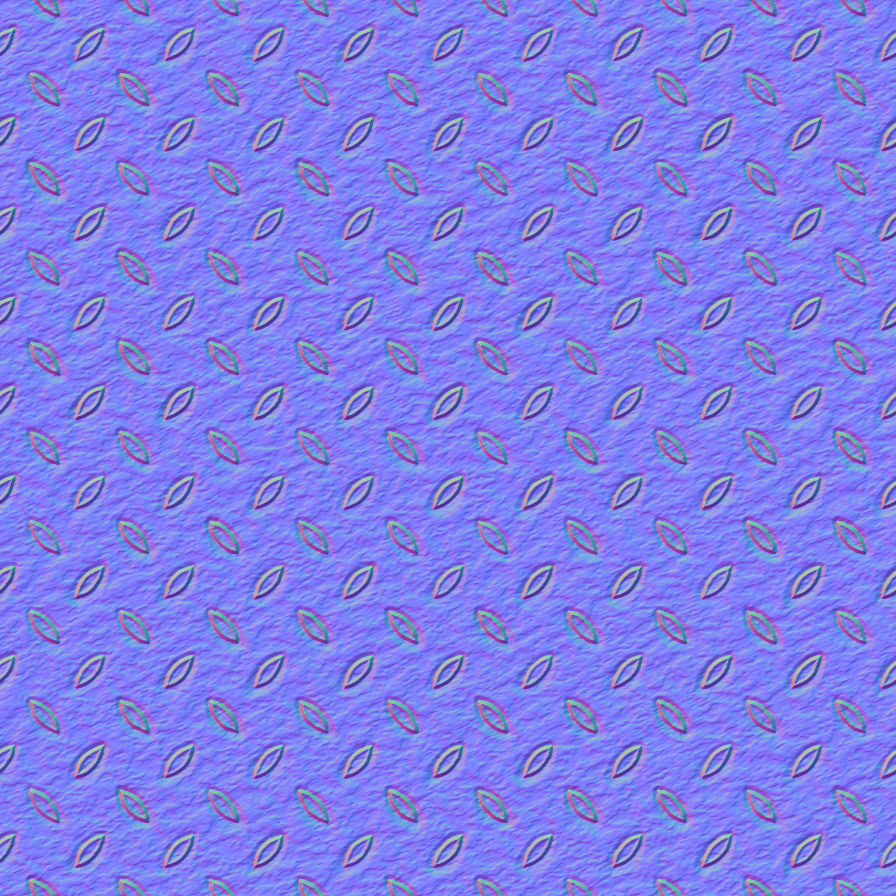
Write a WebGL 1 fragment shader that draws this texture map.

```glsl
precision highp float;
// Tileable normal map of rough metal tread plate with rimmed, alternately leaning lozenges.

uniform vec2 u_resolution;

// Layout: lengths of the tread are in cells, one cell is 1 / REPEATS of the canvas
const float REPEATS = 10.0;
const float LEAN = 0.84;            // angle of the long axis, radians
const float HALF_LENGTH = 0.222;
const float HALF_WIDTH = 0.078;
const float ROUNDING = 0.022;       // softens the pointed ends
const float INNER_SLOPE = 0.036;    // width of the steep inside of the rim
const float MOAT_WIDTH = 0.04;      // climb from the foot of the rim to the floor
const float OUTER_SLOPE = 0.055;    // width of the soft outside, upper end
const float OUTER_SAG = 0.05;       // extra width of the outside, lower end
const float RIM_HEIGHT = 0.03;
const float MOAT_DEPTH = 0.062;
const float FLOOR_RISE = 0.03;
const float RIM_WEAR = 0.3;         // height difference between lozenges
const float EDGE_WOBBLE = 0.012;

// Surface grain, heights in canvas units
const float GRAIN_PERIOD = 28.0;
const float GRAIN_HEIGHT = 0.0018;
const float FLAKE_HEIGHT = 0.0005;

const float TINT_STRENGTH = 0.74;   // how far slopes push red and green
const float TAU = 6.28319;

float hash(vec2 p) {
  return fract(sin(dot(p, vec2(127.1, 311.7))) * 43758.5);
}

float cornerSlope(vec2 corner, vec2 offset, float period) {
  float angle = TAU * hash(mod(corner, period) + period * 0.37);
  return dot(vec2(cos(angle), sin(angle)), offset);
}

// Gradient noise that wraps after a whole period
float gradientNoise(vec2 p, float period) {
  vec2 i = floor(p);
  vec2 f = p - i;
  vec2 s = f * f * f * (f * (f * 6.0 - 15.0) + 10.0);
  float a = cornerSlope(i, f, period);
  float b = cornerSlope(i + vec2(1.0, 0.0), f - vec2(1.0, 0.0), period);
  float c = cornerSlope(i + vec2(0.0, 1.0), f - vec2(0.0, 1.0), period);
  float d = cornerSlope(i + vec2(1.0), f - vec2(1.0), period);
  return mix(mix(a, b, s.x), mix(c, d, s.x), s.y);
}

// Rounded pointed oval: signed distance, negative inside
float lozengeDistance(vec2 p, float side) {
  vec2 axis = vec2(side * cos(LEAN), sin(LEAN));
  float along = abs(dot(p, axis));
  float across = abs(dot(p, vec2(-axis.y, axis.x)));
  float radius = (HALF_LENGTH * HALF_LENGTH + HALF_WIDTH * HALF_WIDTH) / (2.0 * HALF_WIDTH);
  float inset = radius - HALF_WIDTH;
  float arc = length(vec2(across + inset, along)) - radius;
  float tip = length(vec2(across, along - HALF_LENGTH));
  bool nearTip = (along - HALF_LENGTH) * inset > across * HALF_LENGTH;
  return (nearTip ? tip : arc) - ROUNDING;
}

// One lozenge per cell: soft outer bank, sharp rim, moat and raised floor
float lozengeHeight(vec2 cell, vec2 center, float side, float wobble) {
  vec2 q = cell - center;
  vec2 id = floor(q + 0.5);
  vec2 p = q - id;
  float d = lozengeDistance(p, side) + wobble * EDGE_WOBBLE;
  float wear = 1.0 + RIM_WEAR * (hash(mod(id, REPEATS) + side * 3.0 + 7.0) - 0.5);
  float sag = 1.0 - smoothstep(-0.2, 0.1, p.y);
  float bank = 1.0 - smoothstep(0.0, OUTER_SLOPE + OUTER_SAG * sag, d);
  float moat = 1.0 - smoothstep(-INNER_SLOPE, 0.0, d);
  float rise = 1.0 - smoothstep(-INNER_SLOPE - MOAT_WIDTH, -INNER_SLOPE, d);
  return wear * (RIM_HEIGHT * bank - (RIM_HEIGHT + MOAT_DEPTH) * moat + FLOOR_RISE * rise);
}

float surfaceHeight(vec2 uv) {
  // A whole-number shear slants the grain and still tiles
  vec2 slanted = vec2(uv.x + uv.y, 2.0 * uv.y - uv.x);
  float coarse = gradientNoise(slanted * GRAIN_PERIOD, GRAIN_PERIOD);
  float grain = coarse;
  float amount = 0.6;
  float period = GRAIN_PERIOD * 2.0;
  for (int octave = 0; octave < 2; octave++) {
    grain += amount * gradientNoise(slanted * period, period);
    amount *= 0.6;
    period *= 2.0;
  }
  float flakes = smoothstep(-0.08, 0.12, grain);

  vec2 cell = uv * REPEATS;
  float tread = lozengeHeight(cell, vec2(0.0, 0.5), 1.0, coarse)
              + lozengeHeight(cell, vec2(0.5, 0.0), -1.0, coarse);
  return tread / REPEATS + GRAIN_HEIGHT * grain + FLAKE_HEIGHT * flakes;
}

void main() {
  vec2 uv = gl_FragCoord.xy / u_resolution;

  // Central differences, at least one pixel wide to smooth the edges
  vec2 e = max(vec2(0.0008), 0.5 / u_resolution);
  float dx = surfaceHeight(uv + vec2(e.x, 0.0)) - surfaceHeight(uv - vec2(e.x, 0.0));
  float dy = surfaceHeight(uv + vec2(0.0, e.y)) - surfaceHeight(uv - vec2(0.0, e.y));
  vec2 slope = vec2(dx, dy) / (2.0 * e);

  // Green points down the canvas; squaring the facing part deepens steep edges
  vec3 normal = normalize(vec3(-slope.x, slope.y, 1.0));
  vec2 tint = 0.5 + 0.5 * TINT_STRENGTH * normal.xy;
  gl_FragColor = vec4(tint, 0.5 + 0.49 * normal.z * normal.z, 1.0);
}
```
